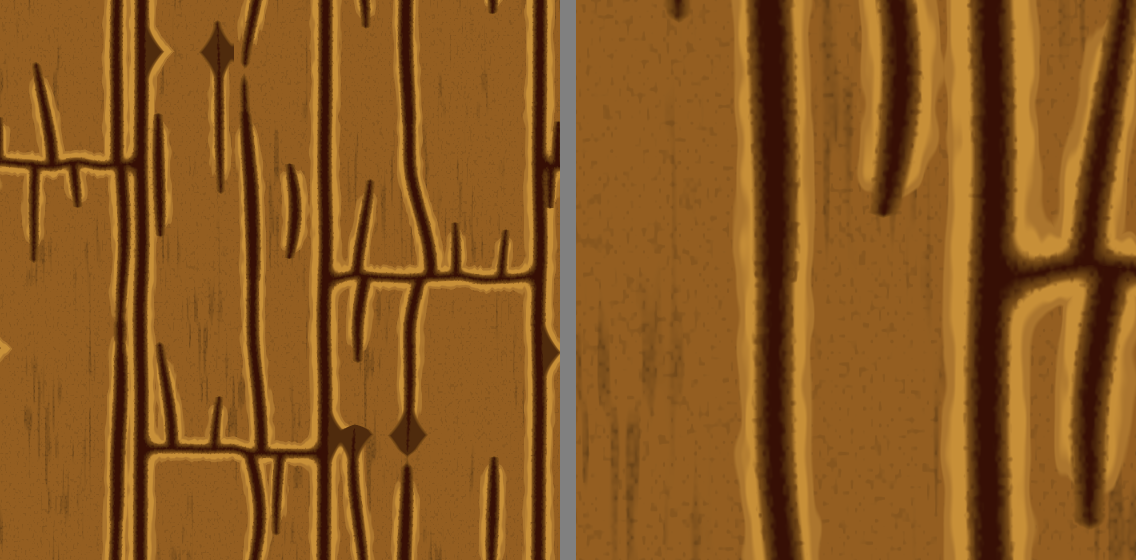
Left: the whole. Right: its middle third, enlarged.
Give the GLSL for this texture, as a Shadertoy shader.

```glsl
float hash(vec2 p) {
    vec3 q = fract(p.xyx * vec3(0.1031, 0.1030, 0.0973));
    q += dot(q, q.yzx + 33.33);
    return fract((q.x + q.y) * q.z);
}

float noise(vec2 p) {
    vec2 cell = floor(p), f = fract(p);
    f = f * f * (3.0 - 2.0 * f);
    return mix(mix(hash(cell), hash(cell + vec2(1, 0)), f.x),
               mix(hash(cell + vec2(0, 1)), hash(cell + vec2(1, 1)), f.x), f.y);
}

float smoothMin(float a, float b, float k) {
    float h = max(k - abs(a - b), 0.0) / k;
    return min(a, b) - h * h * k * 0.25;
}

// Worn edge brightness, falling off with distance from a groove
float rim(float d) {
    return clamp(1.0 - d / 0.03, 0.0, 1.0);
}

// Adds the wavy cracks of one plank; v runs upward from its butt joint
void addCracks(float x, float v, float width, float id, inout float groove, inout float light) {
    float longSlot = floor(hash(vec2(id, 71.0)) * 4.0);
    for (int slot = 0; slot < 4; slot++) {
        vec2 seed = vec2(float(slot) + 5.0, id * 17.0 + 3.0);
        float place = (float(slot) + 0.5 + 0.4 * (hash(seed) - 0.5)) / 4.0;
        float bend = noise(vec2(v * 4.5, hash(seed + 9.0) * 90.0)) - 0.5;
        float across = abs(x - width * (0.06 + 0.88 * place) - 0.055 * bend);
        bool isLong = float(slot) == longSlot;

        // Kinds: rising from the joint, hanging below it, floating between
        for (int kind = 0; kind < 3; kind++) {
            vec2 s = seed + vec2(31.0, 13.0) * float(kind + 1);
            float middle = kind == 2 ? 0.38 + 0.24 * hash(s) : float(kind);
            float reach = 0.08 + 0.14 * hash(s + 4.0);
            if (isLong && kind == 0) reach = 0.75;
            if (isLong && kind == 1) reach = 0.35;
            if (!isLong && hash(s + 8.0) < 0.36) continue;

            float t = (v - middle) / reach;
            float taper = clamp(1.0 - t * t, 0.0, 1.0);
            float depth = isLong ? 1.0 : 0.6 + 0.4 * hash(s + 12.0);
            float d = across - 0.0075 * depth * sqrt(taper);
            float strength = smoothstep(0.15, 0.65, taper) * (0.5 + 0.5 * depth);
            light = max(light, strength * rim(max(d, 0.0) + 0.002));
            d += 0.05 * (1.0 - smoothstep(0.0, 0.25, taper));
            groove = smoothMin(groove, d, 0.01);
        }
    }
}

void mainImage(out vec4 fragColor, in vec2 fragCoord) {
    vec2 p = fragCoord / iResolution.xy;

    // Three planks: left edge, right edge, joint height
    float q = fract(p.x + 0.037 + 0.008 * (noise(vec2(p.y * 7.0, 2.0)) - 0.5));
    vec3 plank = q < 0.289 ? vec3(0.0, 0.289, 0.707)
               : q < 0.617 ? vec3(0.289, 0.617, 0.195) : vec3(0.617, 1.0, 0.505);
    float id = floor(plank.x * 10.0);
    float x = q - plank.x, width = plank.y - plank.x;
    float v = fract(p.y - plank.z + 0.01 * (noise(vec2(p.x * 22.0, 5.0)) - 0.5));

    // Seams and butt joints with rounded corners
    float seam = min(x, width - x) - 0.0085;
    float joint = min(v, 1.0 - v) - 0.004;
    float groove = smoothMin(seam, joint, 0.022);

    // One chipped notch along a side of each plank
    float side = step(0.5, hash(vec2(id, 43.0)));
    float nearSide = step(abs(x - side * width), width * 0.5);
    float notchY = 0.3 + 0.45 * hash(vec2(id, 57.0));
    float notch = 0.032 * nearSide * pow(max(0.0, 1.0 - abs(v - notchY) / 0.05), 1.6);
    float light = rim(max(groove - notch, 0.0));
    addCracks(x, v, width, id, groove, light);

    // Grain and ragged flakes, stretched along the wood
    float flakes = noise(p * vec2(190.0, 48.0)) * 0.6 + noise(p * vec2(75.0, 16.0)) * 0.4;
    float fine = noise(p * vec2(420.0, 300.0));
    float streaks = noise(p * vec2(230.0, 20.0)) * noise(p * vec2(38.0, 7.0) + 40.0);
    vec3 color = vec3(0.58, 0.37, 0.13);
    color *= 1.0 - 0.22 * smoothstep(0.42, 0.75, streaks) * (0.4 + 0.6 * fine);
    color *= 1.0 - 0.09 * smoothstep(0.65, 0.95, fine);

    // Two-tone worn edges
    float worn = light + 0.32 * (flakes - 0.5);
    color = mix(color, vec3(0.67, 0.46, 0.18), smoothstep(0.36, 0.44, worn));
    color = mix(color, vec3(0.78, 0.56, 0.22), smoothstep(0.50, 0.62, worn));

    // Groove shoulders, then the dark core
    float rough = groove + 0.003 * (fine - 0.5);
    float shoulder = min(rough, groove - notch * 0.85);
    color = mix(color, vec3(0.46, 0.29, 0.09), 1.0 - smoothstep(0.002, 0.006, shoulder));
    color = mix(color, vec3(0.31, 0.17, 0.05), 1.0 - smoothstep(-0.002, 0.003, shoulder));
    color = mix(color, vec3(0.21, 0.06, 0.02), 1.0 - smoothstep(-0.005, 0.0, rough));
    fragColor = vec4(color, 1.0);
}
```
